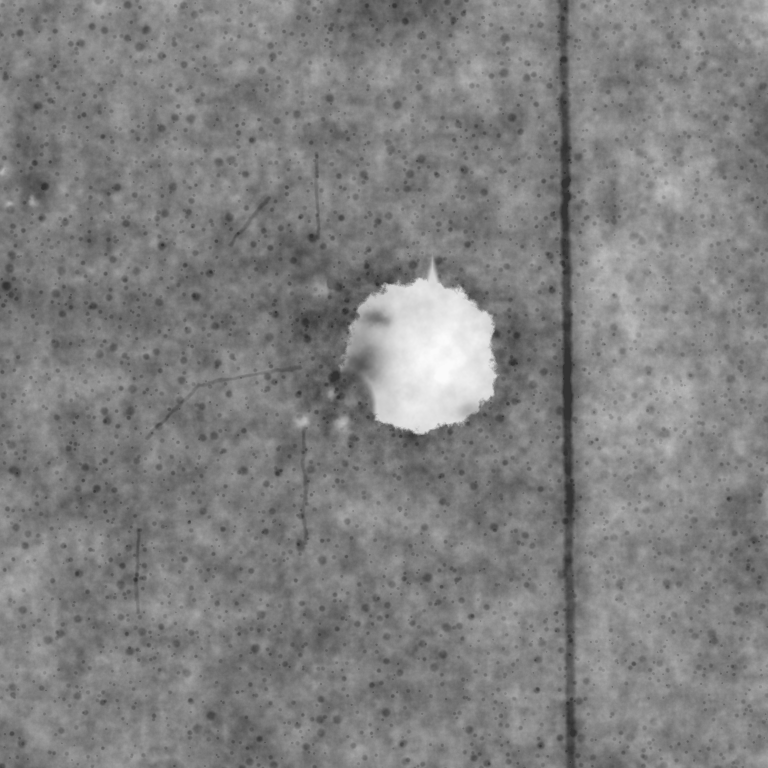
Write a WebGL 2 fragment shader that draws this texture.

```glsl
#version 300 es
precision highp float;
// Weathered grey concrete with a dark vertical seam and a chipped white paint spot.

uniform vec2 u_resolution;
out vec4 fragColor;

float hash(ivec2 cell) {
  uvec2 q = uvec2(cell + 4096) * uvec2(1597u, 3812u);
  uint n = (q.x ^ (q.y * 747u)) * 277803u;
  n = (n ^ (n >> 15)) * 739397u;
  n = (n ^ (n >> 13)) * 668265u;
  return float((n ^ (n >> 16)) & 65535u) / 65535.0;
}

float noise(vec2 p) {
  ivec2 i = ivec2(floor(p));
  vec2 f = fract(p);
  f = f * f * (3.0 - 2.0 * f);
  return mix(mix(hash(i), hash(i + ivec2(1, 0)), f.x),
             mix(hash(i + ivec2(0, 1)), hash(i + ivec2(1, 1)), f.x), f.y);
}

// Layered noise, centred on zero
float fbm(vec2 p) {
  float sum = 0.0, amp = 0.5;
  for (int k = 0; k < 4; k++) {
    sum += amp * (noise(p) - 0.5);
    p = mat2(0.8, 0.6, -0.6, 0.8) * p * 2.03 + 17.3;
    amp *= 0.55;
  }
  return sum;
}

// Soft elliptical patch
float patchAt(vec2 p, vec2 center, vec2 size) {
  vec2 d = (p - center) / size;
  return exp(-dot(d, d));
}

// Thin scratch between two points
float scratch(vec2 p, vec2 a, vec2 b) {
  vec2 d = b - a;
  float t = clamp(dot(p - a, d) / dot(d, d), 0.0, 1.0);
  return 1.0 - smoothstep(0.0005, 0.004, length(p - a - d * t));
}

// Scattered round pits, one candidate per grid cell
float pits(vec2 p, float scale, float density) {
  vec2 g = p * scale;
  ivec2 base = ivec2(floor(g));
  float mask = 0.0;
  for (int y = -1; y <= 1; y++)
    for (int x = -1; x <= 1; x++) {
      ivec2 c = base + ivec2(x, y);
      vec2 center = vec2(c) + vec2(hash(c + 91), hash(c + 203));
      float radius = mix(0.15, 0.42, hash(c + 317));
      float present = step(hash(c + 431), density);
      mask = max(mask, present * (1.0 - smoothstep(radius * 0.3, radius, length(g - center))));
    }
  return mask;
}

float concrete(vec2 p, float seamX) {
  float board = smoothstep(seamX - 0.004, seamX + 0.03, p.x);
  float tone = 0.495 + 0.055 * board;
  tone += 0.20 * fbm(p * 6.0) + 0.22 * fbm(p * 24.0 + 5.0) + 0.21 * fbm(p * 85.0);
  tone += 0.08 * fbm(p * vec2(9.0, 55.0)) + 0.06 * fbm(p * vec2(70.0, 8.0));

  // Broad stains and pale areas
  tone += 0.07 * patchAt(p, vec2(0.885, 0.77), vec2(0.07, 0.10));
  tone += 0.06 * patchAt(p, vec2(0.54, 0.905), vec2(0.13, 0.025));
  tone += 0.05 * patchAt(p, vec2(0.82, 0.60), vec2(0.05, 0.14));
  tone -= 0.13 * patchAt(p, vec2(0.53, 0.98), vec2(0.07, 0.03));
  tone -= 0.09 * patchAt(p, vec2(0.46, 0.822), vec2(0.10, 0.012));
  tone -= 0.08 * patchAt(p, vec2(0.99, 0.84), vec2(0.04, 0.05));
  tone -= 0.10 * patchAt(p, vec2(0.98, 0.335), vec2(0.03, 0.04));
  tone -= 0.10 * patchAt(p, vec2(0.79, 0.735), vec2(0.015, 0.025));
  tone -= 0.06 * patchAt(p, vec2(0.03, 0.99), vec2(0.07, 0.04));
  tone -= 0.15 * patchAt(p, vec2(0.05, 0.757), vec2(0.015));

  // Pits and scratches
  tone -= (0.13 - 0.04 * board) * pits(p, 48.0, 0.25);
  tone -= 0.09 * pits(p + 3.1, 95.0, 0.30);
  vec2 w = p + 0.012 * vec2(fbm(p * 30.0), fbm(p * 30.0 + 9.0));
  float lines = scratch(w, vec2(0.19, 0.43), vec2(0.26, 0.50));
  lines = max(lines, scratch(w, vec2(0.26, 0.50), vec2(0.39, 0.52)));
  lines = max(lines, scratch(w, vec2(0.30, 0.68), vec2(0.35, 0.74)));
  lines = max(lines, scratch(w, vec2(0.178, 0.20), vec2(0.178, 0.31)));
  lines = max(lines, scratch(w, vec2(0.397, 0.29), vec2(0.397, 0.45)));
  lines = max(lines, scratch(w, vec2(0.413, 0.69), vec2(0.413, 0.80)));
  return tone - 0.09 * lines;
}

void main() {
  vec2 p = gl_FragCoord.xy / u_resolution;
  float seamX = 0.744 - 0.010 * p.y + 0.005 * fbm(vec2(p.y * 14.0, 2.0));
  float tone = concrete(p, seamX);

  // Seam: dark core, wider soot where the joint is worn
  float off = abs(p.x - seamX);
  float wear = patchAt(p, vec2(p.x, 0.50), vec2(1.0, 0.20)) + 0.5 * patchAt(p, vec2(p.x, 0.76), vec2(1.0, 0.08));
  tone -= (0.15 + 0.09 * wear) * (1.0 - smoothstep(0.002, 0.009, off + 0.004 * fbm(p * 60.0)));
  tone -= (0.04 + 0.05 * wear) * exp(-off * off / 0.0004);

  // Dirt ring and ragged paint outline
  vec2 q = p - vec2(0.548, 0.535);
  float ring = length(q * vec2(0.9, 1.0) + vec2(0.012, 0.0)) - 0.105;
  tone -= (0.11 + 0.20 * fbm(p * 75.0)) * exp(-ring * ring / 0.0018);
  float edge = length(q) - 0.099 + 0.022 * fbm(p * 38.0) + 0.014 * fbm(p * 110.0);
  edge = min(edge, max(abs(p.x - 0.563) - 0.30 * (0.662 - p.y), 0.60 - p.y));
  edge = max(edge, 0.035 - length((p - vec2(0.448, 0.468)) * vec2(0.9, 0.7)));
  float paint = 1.0 - smoothstep(-0.005, 0.004, edge);
  float paintTone = 0.82 + 0.15 * patchAt(p, vec2(0.57, 0.53), vec2(0.07, 0.075)) + 0.16 * fbm(p * 45.0);
  paintTone -= 0.18 * patchAt(p, vec2(0.475, 0.545), vec2(0.035, 0.07));
  paintTone -= 0.20 * patchAt(p, vec2(0.613, 0.465), vec2(0.022, 0.012));
  tone = mix(tone, paintTone, paint);

  // Chips through the paint, then stray flecks
  vec2 r = p + 0.02 * vec2(fbm(p * 40.0), fbm(p * 40.0 + 7.0));
  tone = mix(tone, 0.32, 0.95 * patchAt(r, vec2(0.472, 0.525), vec2(0.020, 0.019)));
  tone = mix(tone, 0.38, 0.85 * patchAt(r, vec2(0.488, 0.585), vec2(0.018, 0.011)));
  float fleck = patchAt(r, vec2(0.397, 0.453), vec2(0.008)) + patchAt(r, vec2(0.449, 0.447), vec2(0.009));
  fleck += 0.7 * patchAt(r, vec2(0.427, 0.484), vec2(0.007)) + 0.6 * patchAt(r, vec2(0.457, 0.474), vec2(0.010));
  fleck += patchAt(r, vec2(0.006, 0.779), vec2(0.008)) + 0.8 * patchAt(r, vec2(0.013, 0.736), vec2(0.006));
  fleck += 0.8 * patchAt(r, vec2(0.043, 0.737), vec2(0.006));
  fleck += patchAt(r, vec2(0.45, 0.622), vec2(0.035, 0.010)) * smoothstep(0.45, 0.75, noise(p * 95.0));
  tone = mix(tone, 0.80, clamp(fleck, 0.0, 1.0) * 0.8);

  fragColor = vec4(vec3(clamp(tone, 0.2, 0.98)), 1.0);
}
```
